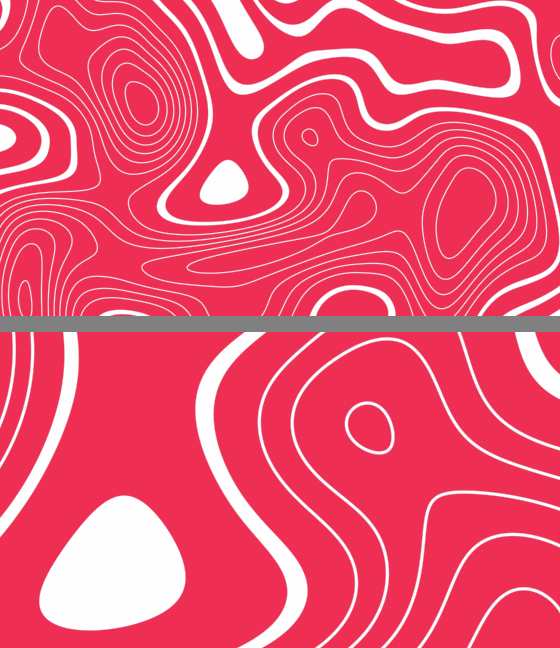
Top: the whole. Bottom: its middle third, enlarged.
Write a Shadertoy shader that draws this pattern.

```glsl
#define SCALE 2.15          // noise cells per canvas height
#define WARP 0.22           // strength of the liquid bending
#define BIAS 0.02           // shifts the balance towards bold bands
#define FINE_RATE 16.0      // hairlines per unit of height
#define BOLD_RATE 6.5       // bold bands per unit of height
#define HAIRLINE 0.0017     // half width of a hairline, canvas heights
#define BOLD_MIN 0.10       // half width of bold bands, share of spacing
#define BOLD_MAX 0.17
#define SOFTNESS 1.4        // edge blur in output pixels

const vec3 CRIMSON = vec3(0.933, 0.182, 0.322);
const vec3 EDGE_ROSE = vec3(0.88, 0.30, 0.42);
const vec3 WHITE = vec3(1.0, 0.995, 0.995);

// Random unit vector for a lattice corner
vec2 cornerGradient(vec2 cell) {
    uvec2 q = uvec2(ivec2(cell) + 4096);
    uint n = q.x * 1597334677u ^ q.y * 3812015801u;
    n = (n ^ (n >> 15)) * 2246822519u;
    n = (n ^ (n >> 13)) * 3266489917u;
    n ^= n >> 16;
    float angle = 6.28319 * float(n & 65535u) / 65536.0;
    return vec2(cos(angle), sin(angle));
}

// Gradient noise with quintic blending
float gradientNoise(vec2 p) {
    vec2 cell = floor(p), f = p - cell;
    vec2 u = f * f * f * (f * (f * 6.0 - 15.0) + 10.0);
    vec2 e = vec2(1.0, 0.0);
    float a = dot(cornerGradient(cell), f);
    float b = dot(cornerGradient(cell + e.xy), f - e.xy);
    float c = dot(cornerGradient(cell + e.yx), f - e.yx);
    float d = dot(cornerGradient(cell + e.xx), f - e.xx);
    return mix(mix(a, b, u.x), mix(c, d, u.x), u.y);
}

// Smooth terrain, rotated off the axes and bent by slow waves
float terrain(vec2 p) {
    p = mat2(0.83, 0.56, -0.56, 0.83) * p * SCALE + vec2(7.3, 2.6);
    p += WARP * sin(2.3 * p.yx + vec2(0.7, 2.9));
    p += 0.3 * WARP * sin(4.7 * p.yx + vec2(4.1, 1.3));
    return gradientNoise(p) + BIAS;
}

void mainImage(out vec4 fragColor, in vec2 fragCoord) {
    vec2 p = fragCoord / iResolution.y;
    float blur = SOFTNESS / iResolution.y;

    // Height and slope
    vec2 e = vec2(0.002, 0.0);
    float h = terrain(p);
    vec2 slope = vec2(terrain(p + e.xy) - terrain(p - e.xy),
                      terrain(p + e.yx) - terrain(p - e.yx)) / (2.0 * e.x);

    // Valleys carry dense hairlines, hills carry wide bands
    bool bold = h > 0.0;
    float rate = bold ? BOLD_RATE : FINE_RATE;
    float steepness = max(length(slope) * rate, 0.001);
    float offset = abs(fract(h * rate) - 0.5);

    // Bands widen on flat ground, hairlines keep an even width
    float bandWidth = mix(BOLD_MIN, BOLD_MAX, smoothstep(0.0, 0.4, h));
    float dist = bold ? (offset - bandWidth) / steepness
                      : offset / steepness - HAIRLINE;
    float ink = clamp(0.5 - dist / blur, 0.0, 1.0);

    // Slightly muted rose along the edges
    vec3 color = mix(CRIMSON, EDGE_ROSE, smoothstep(0.0, 0.15, ink));
    color = mix(color, WHITE, clamp((ink - 0.15) / 0.85, 0.0, 1.0));
    fragColor = vec4(color, 1.0);
}
```
